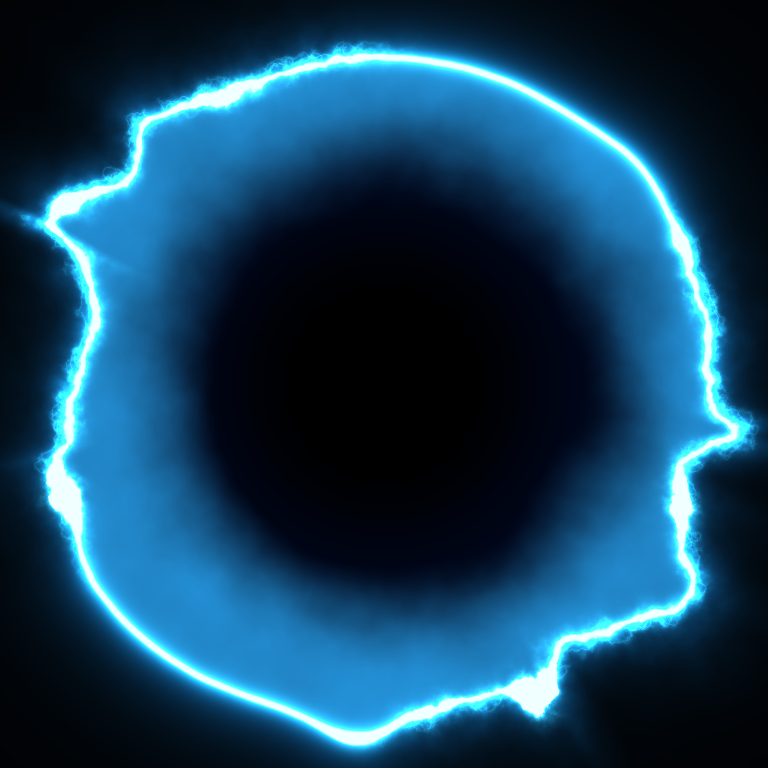
Give the GLSL for this background, as a WebGL 2 fragment shader.

```glsl
#version 300 es
precision highp float;
// A ragged electric ring around a dark disc, with a misty blue band inside.
// The ring radius is a circle plus lopsided angular bumps; its approximate
// distance drives core and glow, and gradient noise tears the rough arcs.

uniform vec2 u_resolution;
out vec4 outColor;

const float RING_RADIUS = 0.4245;
const float DISC_RADIUS = 0.243;
const float CORE_WIDTH = 0.0042;
const float WISP_REACH = 0.042;
const float SMOOTH_ARC_ANGLE = 60.0;
const vec3 NIGHT = vec3(0.002, 0.005, 0.012);
const vec3 NAVY = vec3(0.0, 0.022, 0.095);
const vec3 BAND_BLUE = vec3(0.13, 0.53, 0.79);
const vec3 GLOW_BLUE = vec3(0.07, 0.48, 0.80);
const vec3 CYAN = vec3(0.22, 0.88, 1.0);
const vec3 WHITE_HOT = vec3(0.94, 1.0, 1.0);

// Ring bumps: angle in degrees, height, width before, width after
const vec4 BUMPS[12] = vec4[12](
  vec4(40, 0.013, 12, 10), vec4(132.7, 0.034, 9, 4.5),
  vec4(153.8, 0.058, 8, 2.5), vec4(166, -0.040, 6, 19),
  vec4(193.5, 0.018, 2.5, 7), vec4(216, 0.034, 13, 40),
  vec4(266, 0.031, 9, 7), vec4(297.3, 0.029, 5, 3),
  vec4(304.5, -0.016, 3, 5), vec4(325, 0.059, 9, 6),
  vec4(344, -0.025, 5, 4), vec4(352.2, 0.036, 3, 3));

// Hot knots: angle in degrees, extra core width, angular width
const vec3 KNOTS[8] = vec3[8](
  vec3(25, 0.004, 4), vec3(119, 0.006, 6), vec3(151, 0.008, 3),
  vec3(199, 0.014, 4), vec3(266, 0.005, 5), vec3(279, 0.005, 4),
  vec3(296, 0.017, 3.5), vec3(338, 0.009, 3));

vec2 hashGradient(vec2 cell) {
  vec3 q = fract(cell.xyx * vec3(0.1031, 0.1030, 0.0973));
  q += dot(q, q.yzx + 33.33);
  float turn = 6.28319 * fract((q.x + q.y) * q.z);
  return vec2(cos(turn), sin(turn));
}

float gradientNoise(vec2 p) {
  vec2 i = floor(p), f = fract(p);
  vec2 u = f * f * f * (f * (f * 6.0 - 15.0) + 10.0);
  vec2 e = vec2(0, 1);
  float low = mix(dot(hashGradient(i), f),
                  dot(hashGradient(i + e.yx), f - e.yx), u.x);
  float high = mix(dot(hashGradient(i + e), f - e),
                   dot(hashGradient(i + e.yy), f - e.yy), u.x);
  return mix(low, high, u.y);
}

float fbm(vec2 p) {
  float sum = 0.0, amp = 0.8;
  for (int i = 0; i < 5; i++) {
    sum += amp * gradientNoise(p);
    p = mat2(1.6, 1.2, -1.2, 1.6) * p + 7.3;
    amp *= 0.52;
  }
  return sum;
}

// Signed difference of two angles in degrees
float angleDelta(float a, float b) { return mod(a - b + 180.0, 360.0) - 180.0; }

float ringRadius(float angle) {
  float radius = RING_RADIUS;
  for (int i = 0; i < 12; i++) {
    float delta = angleDelta(angle, BUMPS[i].x);
    float x = delta / (delta < 0.0 ? BUMPS[i].z : BUMPS[i].w);
    radius += BUMPS[i].y * exp(-x * x);
  }
  return radius;
}

float coreWidth(float angle) {
  float width = CORE_WIDTH;
  for (int i = 0; i < 8; i++) {
    float x = angleDelta(angle, KNOTS[i].x) / KNOTS[i].z;
    width += KNOTS[i].y * exp(-x * x);
  }
  return width;
}

void main() {
  float unit = min(u_resolution.x, u_resolution.y);
  vec2 p = (gl_FragCoord.xy - 0.5 * u_resolution) / unit;
  float r = length(p);
  float angle = degrees(atan(p.y, p.x + 1e-6));
  float rough = 1.0 - smoothstep(0.1, 0.75, cos(radians(2.0 * (angle - SMOOTH_ARC_ANGLE))));

  // Distance to the ring, corrected for its slope
  float slope = (ringRadius(angle + 0.5) - ringRadius(angle - 0.5)) / radians(1.0);
  float d = (r - ringRadius(angle)) / length(vec2(1.0, slope / max(r, 0.2)));
  d += (0.001 + 0.010 * rough) * fbm(p * 22.0);

  // Misty band fading into the dark disc
  float mist = fbm(p * 6.0 + 3.0);
  float lean = 0.025 * cos(radians(angle - 50.0));
  float reach = length(p - vec2(0.005, -0.01)) + 0.028 * mist - lean * smoothstep(0.2, 0.3, r);
  float band = smoothstep(DISC_RADIUS - 0.012, 0.40, reach);
  vec3 inside = NAVY * smoothstep(0.10, 0.27, r);
  inside = mix(inside, BAND_BLUE * (1.0 + 0.12 * mist), pow(band, 0.8));

  // Outer glow
  float away = max(d, 0.0);
  float glow = 0.72 * exp(-away / 0.022) + 0.34 * exp(-away / 0.065);
  vec3 outside = NIGHT + GLOW_BLUE * glow * (1.0 + 0.4 * rough * fbm(p * 11.0));
  vec3 color = mix(inside, outside, smoothstep(-0.005, 0.005, d));

  // Torn filaments along the rough arcs
  for (int i = 0; i < 3; i++) {
    float tear = fbm(p * (18.0 + 7.0 * float(i)) + 19.0 * float(i));
    float strand = abs(d - 0.006 + WISP_REACH * tear);
    color += CYAN * 0.55 * rough * exp(-strand / 0.0035 - abs(d - 0.005) / 0.018);
  }

  // Cyan halo and white core
  float edge = abs(d) - coreWidth(angle) * (1.0 + 0.9 * rough * fbm(p * 30.0 + 5.0));
  color += CYAN * 0.75 * exp(-max(edge, 0.0) / 0.0065);
  float soft = max(0.0018, 1.0 / unit);
  color = mix(color, WHITE_HOT, 1.0 - smoothstep(-soft, soft, edge));
  outColor = vec4(clamp(color, 0.0, 1.0), 1.0);
}
```
